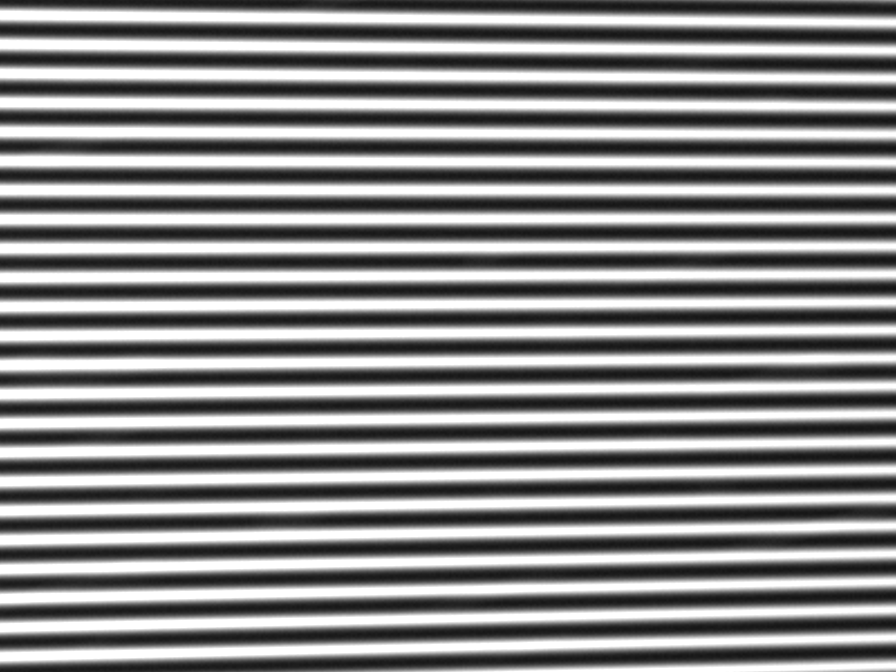
Give the GLSL for this pattern, as a WebGL 2 fragment shader.

```glsl
#version 300 es
precision highp float;
// Soft grey-scale fringes: bright and dark horizontal bands converging gently to the right.

#define FIRST_LEFT 0.0226    // depth of the first bright band, left side
#define FIRST_RIGHT 0.0336   // the same at the right side
#define PERIOD_LEFT 0.0434   // band spacing in canvas heights
#define PERIOD_RIGHT 0.0416
#define GAIN_LEFT 1.13       // exposure falls off to the right
#define GAIN_RIGHT 0.91
#define GRAIN 0.025
#define GRAIN_SCALE 300.0
#define SMUDGE 0.045

uniform vec2 u_resolution;
out vec4 fragColor;

const float TAU = 6.2831853;

float hash(vec2 p) {
  vec3 q = fract(vec3(p.xyx) * 0.1031);
  q += dot(q, q.yzx + 33.33);
  return fract((q.x + q.y) * q.z);
}

float valueNoise(vec2 p) {
  vec2 cell = floor(p), f = fract(p);
  f = f * f * (3.0 - 2.0 * f);
  return mix(mix(hash(cell), hash(cell + vec2(1, 0)), f.x),
             mix(hash(cell + vec2(0, 1)), hash(cell + vec2(1, 1)), f.x), f.y);
}

// Rounded bright crest that saturates, wide dark trough.
float bandProfile(float phase) {
  float wave = cos(TAU * phase);
  return 0.465 + 0.52 * wave + 0.155 * wave * wave;
}

void main() {
  vec2 uv = gl_FragCoord.xy / u_resolution;
  vec2 p = gl_FragCoord.xy / u_resolution.y;
  float depth = 1.0 - uv.y;

  // Bands fan out from right to left.
  float first = mix(FIRST_LEFT, FIRST_RIGHT, uv.x);
  float period = mix(PERIOD_LEFT, PERIOD_RIGHT, uv.x);
  float tone = bandProfile((depth - first) / period);

  // Uneven exposure.
  tone *= mix(GAIN_LEFT, GAIN_RIGHT, uv.x);

  // Faint slanted smudges and fine grain.
  vec2 smear = vec2(p.x + p.y, p.y - 0.3 * p.x) * vec2(6.0, 20.0);
  tone += SMUDGE * smoothstep(0.78, 1.0, valueNoise(smear));
  tone += GRAIN * (valueNoise(p * GRAIN_SCALE) - 0.5);

  fragColor = vec4(vec3(clamp(tone, 0.0, 1.0)), 1.0);
}
```
